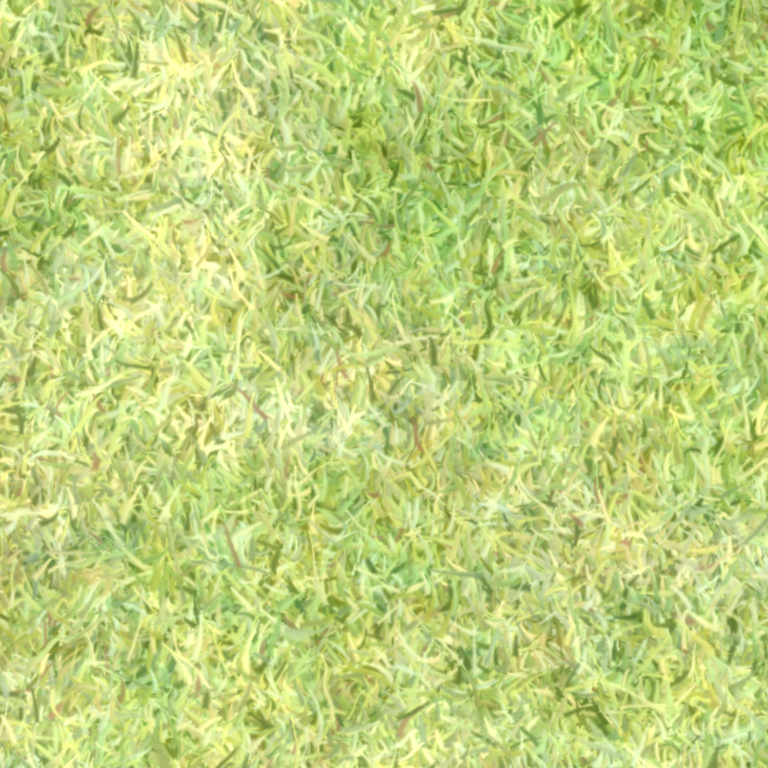
This texture is drawn by a Shadertoy shader. Its source:

```glsl
// Sunlit lawn: many layers of short, soft, tapered grass blades scattered on
// jittered grids, darker below and paler on top, over a shaded ground.
// Slow noise shifts patches between fresh green and dry, pale straw.

vec3 hash3(vec3 p) {
    p = fract(p * vec3(0.1031, 0.1030, 0.0973));
    p += dot(p, p.yxz + 33.33);
    return fract((p.xxy + p.yxx) * p.zyx);
}

// Smooth value noise with three independent channels
vec3 noise3(vec2 p, float seed) {
    vec2 i = floor(p), f = fract(p);
    f = f * f * (3.0 - 2.0 * f);
    vec3 low = mix(hash3(vec3(i, seed)), hash3(vec3(i + vec2(1, 0), seed)), f.x);
    vec3 high = mix(hash3(vec3(i + vec2(0, 1), seed)), hash3(vec3(i + 1.0, seed)), f.x);
    return mix(low, high, f.y);
}

// Grass tones from shade to highlight, picked by their share of the lawn
vec3 grassTone(float t) {
    vec3 tone = vec3(0.53, 0.62, 0.27);
    if (t > 0.06) tone = vec3(0.65, 0.72, 0.42);
    if (t > 0.18) tone = vec3(0.68, 0.78, 0.39);
    if (t > 0.37) tone = vec3(0.77, 0.82, 0.52);
    if (t > 0.56) tone = vec3(0.80, 0.89, 0.51);
    if (t > 0.80) tone = vec3(0.88, 0.93, 0.63);
    return tone;
}

// Soft coverage of a slightly curved blade along y, narrowing towards its tip
float bladeMask(vec2 p, float halfLength, float halfWidth, float bend) {
    float along = p.y / halfLength;
    float side = abs(p.x - bend * along * along);
    float width = halfWidth * (1.0 - 0.6 * smoothstep(-0.4, 1.0, along));
    float d = max(side - width, abs(p.y) - halfLength);
    return 1.0 - smoothstep(-0.0032, 0.0032, d);
}

void mainImage(out vec4 fragColor, in vec2 fragCoord) {
    vec2 uv = fragCoord / iResolution.y;
    vec3 patches = noise3(uv * 4.0, 91.0) * 0.55 + noise3(uv * 11.0, 57.0) * 0.45;
    vec3 clumps = noise3(uv * 24.0, 33.0) - 0.5;

    // Gentle warping makes the blades irregular
    vec2 pos = uv + (noise3(uv * 38.0, 23.0).xy - 0.5) * 0.007;

    // Shaded ground
    vec3 color = vec3(0.52, 0.62, 0.27) + (noise3(uv * 70.0, 5.0) - 0.5) * 0.12;

    // Short blades first, then a few sparse long ones
    for (int layer = 0; layer < 14; layer++) {
        float level = float(layer);
        bool isLong = layer > 11;
        float cells = isLong ? 15.0 : 37.0;
        vec2 grid = pos * cells + hash3(vec3(level, 7.0, 3.0)).xy * 9.0;
        vec2 home = floor(grid);

        for (int k = 0; k < 9; k++) {
            vec2 cell = home + vec2(k % 3 - 1, k / 3 - 1);
            vec3 place = hash3(vec3(cell, level * 13.0 + 1.0));
            vec3 shape = hash3(vec3(cell, level * 13.0 + 5.0));
            vec3 tint = hash3(vec3(cell, level * 13.0 + 9.0));
            if (isLong && tint.z > 0.35) continue;

            // Blades stand upright on average but lean widely
            float lean = (place.z + shape.z - 1.0) * 1.9 + (patches.z - 0.5) * 1.2;
            float c = cos(lean), s = sin(lean);
            vec2 q = mat2(c, s, -s, c) * ((grid - cell - place.xy) / cells);
            float halfLength = isLong ? mix(0.022, 0.045, shape.x) : mix(0.008, 0.023, shape.x);
            float halfWidth = mix(0.0017, 0.0042, shape.y);
            float mask = bladeMask(q, halfLength, halfWidth, (tint.x - 0.5) * 0.006);
            if (mask <= 0.0) continue;

            // Tone with a yellow or blue cast, a lit flank and a darker root
            float t = fract(tint.y * 7.31 + place.x) + (level - 9.0) * 0.02;
            vec3 blade = grassTone(t);
            blade = mix(vec3(0.753, 0.827, 0.488), blade, 1.3);
            blade += (tint.x - 0.5) * vec3(0.13, 0.01, -0.10);
            blade *= 1.0 + 0.05 * clamp(q.x / halfWidth, -1.0, 1.0);
            blade *= 0.98 + 0.04 * q.y / halfLength;

            // Rare dark gaps and withered brown blades
            float odd = fract(shape.x * 5.7 + tint.z * 3.1);
            if (!isLong && odd < 0.045) blade = vec3(0.38, 0.48, 0.19);
            if (odd > 0.985) blade = vec3(0.62, 0.54, 0.33);
            color = mix(color, blade, mask * 0.93);
        }
    }

    // Fresh green towards the upper right, dry and pale towards the lower left
    float fresh = (uv.x + uv.y - 1.0) * 0.4 + (patches.x - 0.5) * 1.4;
    color += vec3(0.052, 0.054, 0.042) - fresh * vec3(0.12, 0.05, 0.14);

    // Sunlit and shaded clumps, some with a bluish or straw cast
    color += (patches.y - 0.5) * vec3(0.16, 0.16, 0.12);
    color += clumps.x * vec3(0.11, 0.11, 0.10);
    color += clumps.y * vec3(0.08, 0.0, -0.06);

    // Fine soft mottling
    color += (noise3(uv * 150.0, 41.0).x - 0.5) * 0.03;
    fragColor = vec4(clamp(color, 0.0, 1.0), 1.0);
}
```
